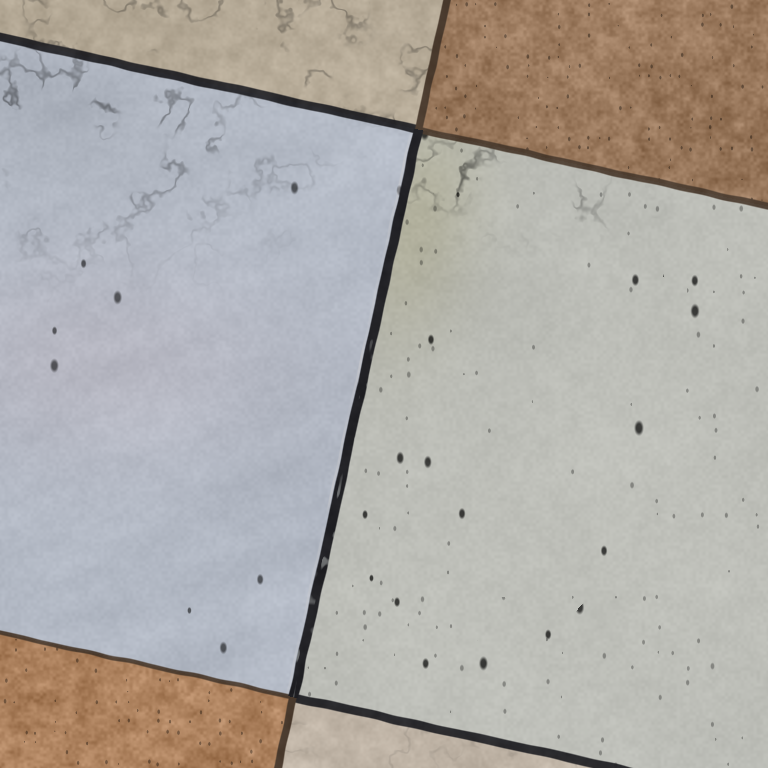
A Shadertoy shader for this texture:

```glsl
// Four-way junctions of large square stone slabs, turned slightly clockwise.
// A rotated grid picks each slab's colour; value noise adds clouds, veins and
// smears, jittered cells add pits, and distances to grid lines give the joints.

float hash(vec2 p) {
    vec3 q = fract(vec3(p.xyx) * 0.1031);
    q += dot(q, q.yzx + 33.33);
    return fract((q.x + q.y) * q.z);
}

float noise(vec2 p) {
    vec2 i = floor(p), f = fract(p);
    f = f * f * (3.0 - 2.0 * f);
    return mix(mix(hash(i), hash(i + vec2(1, 0)), f.x),
               mix(hash(i + vec2(0, 1)), hash(i + vec2(1, 1)), f.x), f.y);
}

float fbm(vec2 p) {
    float sum = 0.0, amp = 0.53;
    for (int i = 0; i < 4; i++) {
        sum += amp * noise(p);
        p = mat2(1.6, 1.2, -1.2, 1.6) * p + 7.3;
        amp *= 0.5;
    }
    return sum;
}

// One small oval pit in some of the cells of a grid
float pits(vec2 p, float cells, float density) {
    vec2 id = floor(p * cells);
    vec2 jitter = vec2(hash(id + 3.1), hash(id + 17.7));
    vec2 d = fract(p * cells) - 0.35 - 0.3 * jitter;
    float radius = 0.09 + 0.15 * hash(id + 41.3);
    float pit = 1.0 - smoothstep(radius * 0.4, radius, length(d * vec2(1.3, 0.8)));
    return pit * step(hash(id + 71.9), density);
}

// Soft patch of the given centre and size
float patchMask(vec2 p, vec2 centre, vec2 size) {
    vec2 d = (p - centre) / size;
    return exp(-dot(d, d));
}

// Coverage of a joint from its distance and half width
float joint(float dist, float halfWidth) {
    float soft = max(0.7 / iResolution.y, 0.0012);
    return 1.0 - smoothstep(halfWidth - soft, halfWidth + soft, abs(dist));
}

void mainImage(out vec4 fragColor, in vec2 fragCoord) {
    vec2 p = fragCoord / iResolution.y;

    // Slab coordinates: g starts at the lower junction, one slab is 0.757 wide
    vec2 axis = vec2(0.9766, 0.2149);
    vec2 q = p - vec2(0.382, 0.092);
    vec2 g = vec2(q.x * axis.x - q.y * axis.y, dot(q, axis.yx));
    vec2 id = floor(g / 0.757);
    bool pale = id.y == 0.0, left = g.x < 0.0;
    bool brown = !pale && left == (id.y < 0.0);

    // Shared surface patterns
    float cloud = fbm(p * 5.0 + id * 9.0) - 0.5;
    float grain = noise(p * 240.0) - 0.5;
    float speckle = fbm(p * 55.0) - 0.5;
    float scratch = 1.0 - smoothstep(0.0, 0.06, abs(fbm(p * 26.0 + 4.0) - 0.52));
    scratch *= smoothstep(0.42, 0.65, noise(p * 22.0 + 11.0));

    vec3 col;
    if (pale && left) {
        // Blue-grey slab with slanting veins and smears in its upper corner
        float vein = fbm(mat2(0.95, -0.31, 0.31, 0.95) * p * vec2(4.0, 20.0)) - 0.5;
        col = vec3(0.70, 0.725, 0.77) + 0.07 * cloud + 0.07 * vein;
        col += vec3(0.01, -0.012, -0.015) * patchMask(p, vec2(0.12, 0.53), vec2(0.25, 0.13));
        float smear = patchMask(p, vec2(0.08, 0.83), vec2(0.27, 0.12));
        col *= 1.0 - 0.38 * scratch * smear - 0.06 * smear;
        col *= 1.0 - 0.55 * pits(p, 22.0, 0.03);
    } else if (pale) {
        // Grey-green slab with scattered pits and an ochre stain by the joint
        col = vec3(0.725, 0.73, 0.705) + 0.07 * cloud + 0.025 * (p.x - p.y);
        col -= vec3(0.03, 0.04, 0.09) * patchMask(g, vec2(0.02, 0.64), vec2(0.08, 0.16));
        float smear = patchMask(g, vec2(0.12, 0.71), vec2(0.12, 0.045));
        col *= 1.0 - 0.5 * scratch * smear;
        float cluster = smoothstep(0.4, 0.7, noise(p * 6.0 + 2.0));
        col *= 1.0 - 0.7 * pits(p, 26.0, 0.02 + 0.07 * cluster);
        col *= 1.0 - 0.3 * pits(p + 0.37, 55.0, 0.03 + 0.14 * cluster);
    } else if (brown) {
        // Sandy brown slabs, rougher and evenly pitted
        col = left ? vec3(0.68, 0.51, 0.37) : vec3(0.60, 0.47, 0.36);
        col += 0.10 * cloud + 0.16 * speckle + 0.05 * grain;
        col *= 1.0 - 0.35 * pits(p, 75.0, 0.22);
    } else {
        // Cream slabs, faintly smeared
        col = left ? vec3(0.70, 0.655, 0.58) : vec3(0.76, 0.715, 0.66);
        col += 0.09 * cloud + 0.08 * speckle;
        col *= 1.0 - (left ? 0.24 : 0.08) * scratch;
    }
    col += 0.03 * grain + 0.035 * speckle;

    // Joints: wide and black beside pale slabs, thin and brown elsewhere
    vec2 line = vec2(g.x, abs(g.y - 0.757) < abs(g.y) ? g.y - 0.757 : g.y);
    line += 0.002 * (vec2(noise(p * 35.0), noise(p * 35.0 + 19.0)) - 0.5);
    bool upper = g.y > 0.37;
    bool thin = upper != left;
    vec3 black = vec3(0.13, 0.13, 0.145), earth = vec3(0.29, 0.23, 0.18);

    float rim = joint(line.x + 0.0085, 0.0015) * (pale ? 1.0 : 0.0);
    col = mix(col, vec3(0.83, 0.82, 0.82), 0.55 * rim * noise(p * 28.0));

    float across = joint(line.y, thin ? (upper ? 0.0042 : 0.0028) : 0.0056);
    col = mix(col, (thin ? earth : black) + 0.08 * speckle, across * 0.94);

    float down = joint(line.x, pale ? 0.0062 : 0.0048);
    float chips = smoothstep(0.74, 0.92, noise(g * vec2(170.0, 55.0) + 5.0));
    chips *= pale ? 1.0 - smoothstep(0.4, 0.55, g.y) : 0.0;
    vec3 grout = mix(pale ? black : earth, vec3(0.52, 0.53, 0.53), 0.75 * chips);
    col = mix(col, grout + 0.07 * speckle, down);

    fragColor = vec4(clamp(col, 0.0, 1.0), 1.0);
}
```
